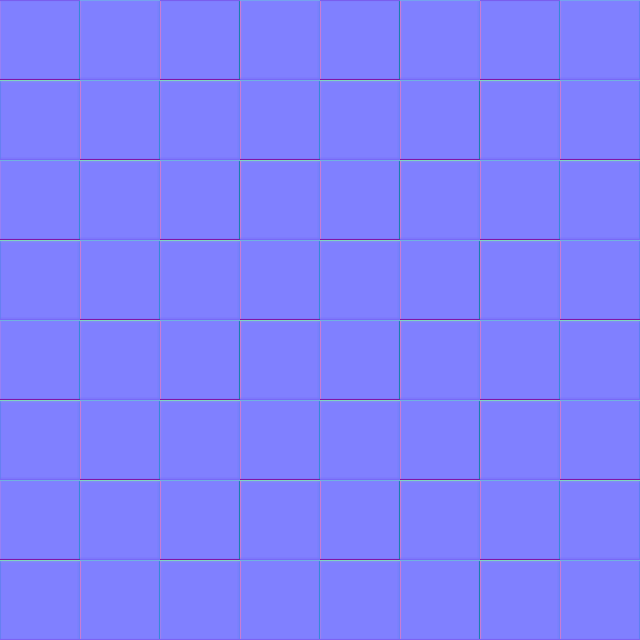
A three.js fragment shader for this texture map:

```glsl
// Tangent-space normal map of an 8 by 8 checker of tiles with fine bevelled seams.
varying vec2 vUv;

const float TILES = 8.0;
const vec3 FLAT = vec3(0.5, 0.5, 1.0);

// Soft line, one unit wide, centred on c; d is in 1/64 of a tile.
float line(float d, float c) {
  return 1.0 - smoothstep(0.2, 0.8, abs(d - c));
}

// 1 for even numbers, 0 for odd ones.
float even(float n) {
  return 1.0 - mod(n, 2.0);
}

// Lays the two slopes of a seam over the base; the gentler slope trails off
// a little further.
vec3 seam(vec3 base, float d, vec3 before, vec3 after, float raised, float inner) {
  vec2 tail = mix(vec2(0.4, 0.0), vec2(0.0, 0.15), raised) * inner;
  base = mix(base, before, max(line(d, -0.5), tail.x * line(d, -1.5)));
  return mix(base, after, max(line(d, 0.5), tail.y * line(d, 1.5)));
}

void main() {
  // Tile coordinates, counted rightward and downward.
  vec2 p = vec2(vUv.x, 1.0 - vUv.y) * TILES;
  vec2 cell = floor(p);
  vec2 edge = floor(p + 0.5);
  vec2 d = (p - edge) * 64.0;
  vec2 inner = step(abs(edge - TILES * 0.5), vec2(TILES * 0.5 - 0.5));

  // Vertical seams: steep ones follow raised tiles, in some columns deeper.
  float raisedLeft = even(edge.x - 1.0 + cell.y);
  float deep = even(edge.x + floor(edge.x / 2.0) + floor(edge.x / 4.0));
  vec3 steepLeft = mix(vec3(0.2, 0.54, 0.85), vec3(0.1, 0.5, 0.69), deep);
  vec3 steepRight = mix(vec3(0.62, 0.5, 0.94), vec3(0.79, 0.49, 0.83), deep);
  vec3 left = mix(vec3(0.42, 0.5, 0.96), steepLeft, raisedLeft);
  vec3 right = mix(vec3(0.79, 0.49, 0.83), steepRight, raisedLeft);

  // Horizontal seams: dark and green below raised tiles, pale elsewhere.
  float raisedAbove = even(cell.x + edge.y - 1.0);
  vec3 above = mix(vec3(0.47, 0.41, 0.96), vec3(0.5, 0.09, 0.65), raisedAbove);
  vec3 below = mix(vec3(0.44, 0.7, 0.88), vec3(0.5, 0.84, 0.75), raisedAbove);

  // The outer rim has gentler slopes.
  if (edge.x < 0.5) right = mix(vec3(0.4, 0.5, 0.95), vec3(0.6, 0.5, 0.96), even(cell.y));
  if (edge.x > TILES - 0.5) left = vec3(0.37, 0.5, 0.94);
  if (edge.y < 0.5) below = mix(vec3(0.46, 0.64, 0.93), vec3(0.48, 0.37, 0.93), even(cell.x));
  if (edge.y > TILES - 0.5) above = vec3(0.49, 0.39, 0.94);

  vec3 normal = seam(FLAT, d.x, left, right, raisedLeft, inner.x);
  normal = seam(normal, d.y, above, below, raisedAbove, inner.y);
  gl_FragColor = vec4(normal, 1.0);
}
```
